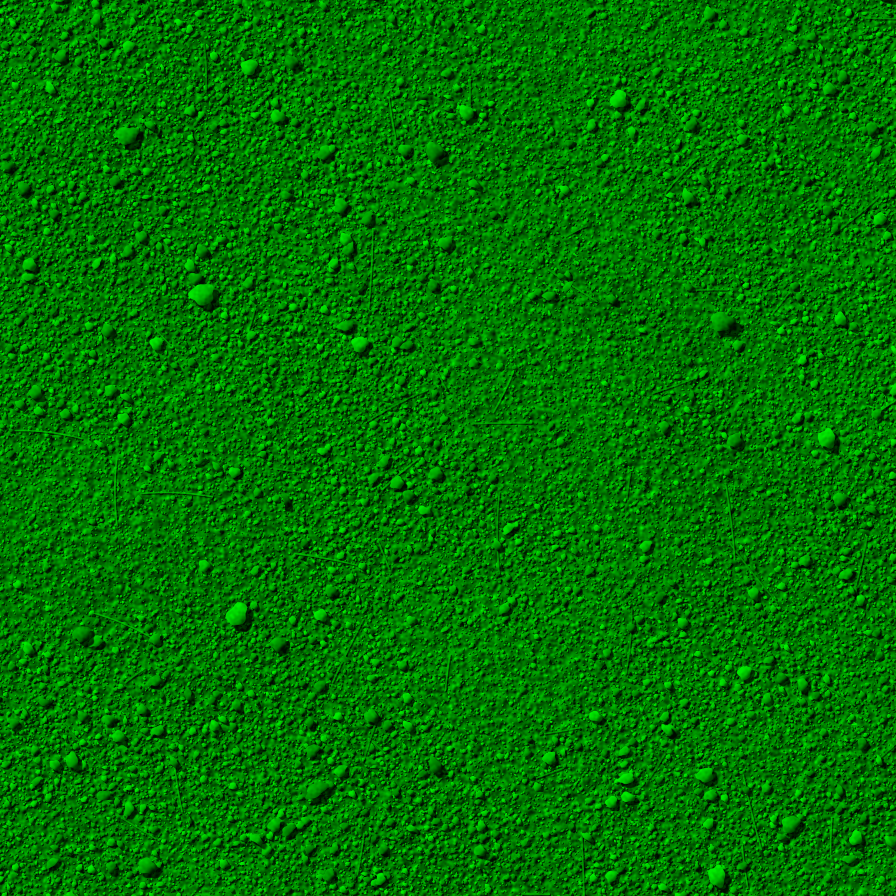
Write a WebGL 2 fragment shader that draws this texture.

```glsl
#version 300 es
precision highp float;

uniform vec2 u_resolution;
out vec4 fragColor;

const vec2 LIGHT = vec2(-0.71, 0.70);
const float TAU = 6.2831853;

float hash1(vec2 p) {
    vec3 q = fract(p.xyx * 0.1031);
    q += dot(q, q.yzx + 33.33);
    return fract((q.x + q.y) * q.z);
}

vec2 hash2(vec2 p) {
    return vec2(hash1(p + 17.3), hash1(p + 91.7));
}

float valueNoise(vec2 p) {
    vec2 cell = floor(p), f = fract(p);
    f = f * f * (3.0 - 2.0 * f);
    float low = mix(hash1(cell), hash1(cell + vec2(1.0, 0.0)), f.x);
    float high = mix(hash1(cell + vec2(0.0, 1.0)), hash1(cell + 1.0), f.x);
    return mix(low, high, f.y);
}

float patches(vec2 p) {
    return 0.55 * valueNoise(p * 5.0 + 3.0) + 0.45 * valueNoise(p * 13.0 + 40.0);
}

vec2 rotate(vec2 p, float angle) {
    float c = cos(angle), s = sin(angle);
    return vec2(c * p.x - s * p.y, s * p.x + c * p.y);
}

// Difference of noise heights along the light direction, on a turned grid
float relief(vec2 p, float frequency) {
    vec2 q = rotate(p, 0.5) * frequency;
    return valueNoise(q) - valueNoise(q + rotate(LIGHT, 0.5) * 0.8);
}

// Approximate signed distance to an uneven, angular oval
float stoneDistance(vec2 p, float radius, float aspect, float angle) {
    vec2 q = rotate(p, angle) / vec2(radius, radius * aspect);
    float theta = atan(q.y, q.x + 1e-5);
    float outline = 1.0 + 0.1 * cos(3.0 * theta + angle * 5.0) + 0.07 * cos(5.0 * theta + angle);
    return (length(q) - outline) * radius * aspect;
}

// Paints one size class of lit stones and their cast shadows over a tone
float addStones(float tone, vec2 p, float count, float density, float pixel) {
    vec2 g = rotate(p, count) * count, home = floor(g);
    vec2 light = rotate(LIGHT, count);
    float blur = pixel * count * 0.6;
    float shadow = 0.0, cover = 0.0, stone = 0.0;
    for (int y = -1; y <= 1; y++) {
        for (int x = -1; x <= 1; x++) {
            vec2 cell = home + vec2(x, y);
            vec2 id = cell + count * 1.37 + 300.0;
            if (hash1(id) > density) continue;
            vec2 shape = hash2(id + 5.1);
            vec2 offset = g - cell - mix(vec2(0.15), vec2(0.85), hash2(id));
            float radius = mix(0.19, 0.4, shape.x * shape.x);
            float aspect = mix(0.5, 0.95, shape.y);
            float angle = hash1(id + 43.9) * TAU;

            float d = stoneDistance(offset, radius, aspect, angle);
            float dShade = stoneDistance(offset + light * radius * 0.7, radius, aspect, angle);
            shadow = max(shadow, 1.0 - smoothstep(-blur, blur + 0.02, dShade));

            float slope = dot(offset / radius, light);
            float lit = 0.62 + 0.2 * slope + 0.3 * (hash1(id + 71.3) - 0.5);
            lit -= 0.24 * smoothstep(0.15, 0.8, -slope);
            float mask = 1.0 - smoothstep(-blur, blur, d);
            stone = mix(stone, lit, mask);
            cover = max(cover, mask);
        }
    }
    tone *= 1.0 - 0.7 * shadow;
    return mix(tone, stone / max(cover, 0.001), cover);
}

// Coverage of a thin, slightly bowed stalk centred on zero
float stalk(vec2 p, float halfLength, float width, float bend, float blur) {
    p.y += bend * p.x * p.x;
    p.x -= clamp(p.x, -halfLength, halfLength);
    return 1.0 - smoothstep(width - blur, width + blur, length(p));
}

float addStraw(float tone, vec2 p, float count, float density, float pixel) {
    vec2 g = p * count, home = floor(g);
    float blur = pixel * count * 0.6;
    for (int y = -1; y <= 1; y++) {
        for (int x = -1; x <= 1; x++) {
            vec2 cell = home + vec2(x, y);
            vec2 id = cell + count * 2.9;
            if (hash1(id) > density) continue;
            vec2 offset = g - cell - hash2(id);
            vec2 form = hash2(id + 8.4);
            float angle = hash1(id + 29.6) * TAU;
            float halfLength = mix(0.12, 0.5, form.x);
            float bend = 0.35 * (form.y - 0.5);
            float width = 0.0009 * count;
            float shade = stalk(rotate(offset + LIGHT * width * 2.2, angle), halfLength, width, bend, blur);
            float blade = stalk(rotate(offset, angle), halfLength, width, bend, blur);
            tone *= 1.0 - 0.5 * shade;
            tone = mix(tone, 0.56 + 0.16 * form.y, blade * 0.8);
        }
    }
    return tone;
}

void main() {
    float pixel = 1.0 / min(u_resolution.x, u_resolution.y);
    vec2 p = gl_FragCoord.xy * pixel;
    float rough = smoothstep(0.28, 0.7, patches(p));

    // Sandy ground
    float tone = 0.45 + 0.05 * (valueNoise(p * 9.0 + 60.0) - 0.5);
    tone += 0.36 * relief(p, 250.0) + 0.22 * relief(p, 120.0);
    tone += 0.16 * (valueNoise(p * 390.0) - 0.5);

    // Gravel from fine to coarse
    float richness = mix(0.3, 1.4, rough);
    tone = addStones(tone, p, 205.0, 0.65, pixel);
    tone = addStones(tone, p, 128.0, 0.56 * richness, pixel);
    tone = addStones(tone, p, 80.0, 0.36 * richness, pixel);
    tone = addStraw(tone, p, 11.0, 0.45, pixel);
    tone = addStones(tone, p, 48.0, 0.17 * richness, pixel);
    tone = addStones(tone, p, 28.0, 0.07 * richness, pixel);

    // Dust over every surface
    tone += 0.15 * (valueNoise(rotate(p, 0.9) * 330.0 + 7.0) - 0.5);
    tone = 0.45 + 1.06 * (tone - 0.435);
    fragColor = vec4(0.0, clamp(tone, 0.04, 0.92), 0.0, 1.0);
}
```
